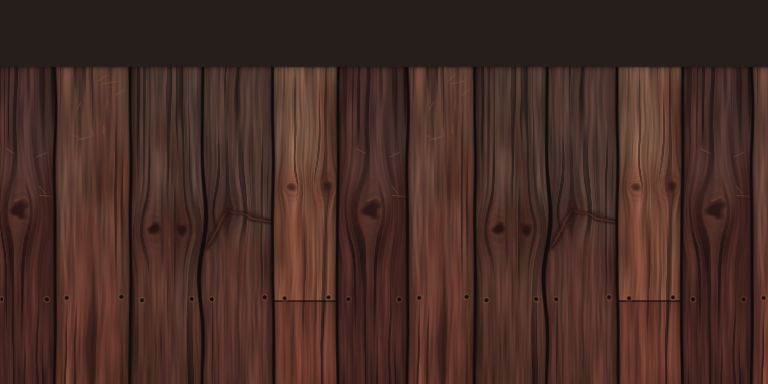
A Shadertoy shader for this texture:

```glsl
// Weathered board wall below a plain dark band. Five planks form a tile that
// repeats across; each plank has its own tint, with stretched noise for grain
// that bends around knots, plus wavy seams, nails, a butt joint and scratches.

const float PERIOD = 0.897;
const float TILE_START = 0.341;
const float WALL_TOP = 0.8255;
const float NAIL_Y = 0.224;
const float JOINT_Y = 0.216;
const vec3 BAND = vec3(0.148, 0.117, 0.107);
const vec3 GAP = vec3(0.065, 0.045, 0.042);
const vec3 KNOT_CORE = vec3(0.14, 0.075, 0.07);
const vec3 KNOT_HALO = vec3(0.30, 0.15, 0.12);
const vec3 SCRATCH = vec3(0.56, 0.36, 0.25);

const float SEAMS[6] = float[6](0.0, 0.1875, 0.370, 0.539, 0.721, 0.897);
const vec3 TINTS[5] = vec3[5](
    vec3(0.31, 0.208, 0.175), vec3(0.30, 0.195, 0.168), vec3(0.45, 0.295, 0.23),
    vec3(0.275, 0.165, 0.148), vec3(0.35, 0.215, 0.175));
// Knots: centre x, centre y, radius, darkness
const vec4 KNOTS[6] = vec4[6](
    vec4(0.062, 0.404, 0.025, 0.95), vec4(0.135, 0.404, 0.023, 0.9),
    vec4(0.253, 0.448, 0.020, 0.7), vec4(0.419, 0.510, 0.015, 0.55),
    vec4(0.508, 0.518, 0.019, 0.65), vec4(0.622, 0.453, 0.033, 0.85));

float hash(vec2 p) {
    return fract(sin(dot(p, vec2(127.1, 311.7))) * 43758.5);
}

float noise(vec2 p) {
    vec2 i = floor(p), f = fract(p);
    f = f * f * (3.0 - 2.0 * f);
    return mix(mix(hash(i), hash(i + vec2(1, 0)), f.x),
               mix(hash(i + vec2(0, 1)), hash(i + vec2(1, 1)), f.x), f.y);
}

float fbm(vec2 p) {
    return (noise(p) * 4.0 + noise(p * 2.03 + 7.1) * 3.0 + noise(p * 4.1 + 3.7) * 2.0) / 9.0;
}

float segment(vec2 p, vec2 a, vec2 b) {
    vec2 ab = b - a;
    return length(p - a - ab * clamp(dot(p - a, ab) / dot(ab, ab), 0.0, 1.0));
}

float stroke(float dist, float halfWidth, float px) {
    return 1.0 - smoothstep(halfWidth - px, halfWidth + px, dist);
}

// The second seam has a split that bulges near mid height
float splitAmount(int i, float y) {
    float t = (y - 0.36) / 0.17;
    return i == 1 ? exp(-t * t) : 0.0;
}

float seamX(int i, float y) {
    float wave = (noise(vec2(y * 7.0, float(i % 5) * 9.0)) - 0.5) * 0.006;
    return SEAMS[i] + wave + 0.012 * sin((y - 0.35) * 14.0) * splitAmount(i, y);
}

vec3 wood(vec2 q, int id, float left, float right, float px) {
    vec2 seed = vec2(float(id) * 13.7, float(id) * 5.3);
    float grainX = q.x + 0.012 * (fbm(vec2(q.x * 9.0, q.y * 4.0) + seed) - 0.5);
    float halo = 0.0, core = 0.0;

    // Knots push the grain aside and stain the wood
    for (int i = 0; i < 6; i++) {
        vec4 k = KNOTS[i];
        if (k.x < left || k.x > right) continue;
        vec2 d = (q - k.xy) / k.z;
        float r = length(d) + 0.7 * (noise(q * 60.0) - 0.5);
        grainX -= (q.x - k.x) * 0.85 * exp(-0.22 * dot(d, d * vec2(1.0, 0.5)));
        float rings = 0.75 + 0.25 * cos(r * 9.0);
        halo = max(halo, k.w * rings * exp(-0.2 * r * r));
        core = max(core, k.w * (1.0 - smoothstep(0.25, 0.9, r)));
    }

    float grain = fbm(vec2(grainX * 65.0, q.y * 3.5) + seed);
    float fibre = noise(vec2(grainX * 210.0, q.y * 9.0) + seed);
    float blotch = fbm(vec2(q.x * 11.0, q.y * 3.5) + seed);
    float crack = smoothstep(0.68, 0.86, noise(vec2(grainX * 125.0, q.y * 2.5) + seed.yx));
    vec3 col = TINTS[id] * (0.5 + 0.7 * grain + 0.3 * fibre) * (0.72 + 0.56 * blotch);
    col *= mix(vec3(1.06, 0.95, 0.93), vec3(0.96, 1.04, 1.06), smoothstep(0.2, 0.75, q.y + blotch - 0.5));
    col *= 1.0 - 0.4 * crack;

    // Third plank: short lower board behind a butt joint
    if (id == 2) {
        col *= mix(vec3(0.79, 0.72, 0.74), vec3(1.0), smoothstep(-px, px, q.y - JOINT_Y));
        col = mix(col, GAP, 0.85 * stroke(abs(q.y - JOINT_Y), 0.002, px));
    }
    // Second plank: torn branch running out from its knot
    if (id == 1) {
        vec2 bend = q + 0.012 * (noise(q * 35.0) - 0.5);
        float branch = min(segment(bend, vec2(0.253, 0.455), vec2(0.37, 0.422)),
                           segment(bend, vec2(0.253, 0.455), vec2(0.20, 0.362)));
        col = mix(col, KNOT_CORE, 0.7 * stroke(branch, 0.009, 0.007));
        col = mix(col, TINTS[2] * vec3(0.95, 0.75, 0.7), 0.6 * stroke(branch, 0.002, px));
    }
    col = mix(col, KNOT_HALO * (0.55 + 0.7 * grain), 0.8 * halo);
    return mix(col, KNOT_CORE, core);
}

void mainImage(out vec4 fragColor, in vec2 fragCoord) {
    float px = 1.0 / iResolution.y;
    vec2 p = fragCoord * px;
    float tile = floor((p.x - TILE_START) / PERIOD);
    vec2 q = vec2(p.x - TILE_START - tile * PERIOD, p.y);
    // The leftmost tile has its fourth seam a little further left
    if (tile < 0.0) q.x += 0.021 * smoothstep(0.539, 0.6, q.x) * (1.0 - smoothstep(0.76, 0.897, q.x));

    // Find the plank and the darkness of the nearest seam
    int id = 0;
    float gap = 0.0, shade = 0.0;
    for (int i = 0; i < 6; i++) {
        float dx = q.x - seamX(i, q.y);
        if (i < 5 && dx > 0.0) id = i;
        gap = max(gap, stroke(abs(dx), 0.0035 + 0.002 * splitAmount(i, q.y), px));
        shade = max(shade, exp(-abs(dx) / 0.009));
    }
    float left = seamX(id, q.y), right = seamX(id + 1, q.y);
    vec3 col = wood(q, id, left, right, px);

    // Pale scratches clustered on the last two planks
    for (int i = 0; i < 14; i++) {
        float n = float(i);
        vec2 rnd = vec2(hash(vec2(n, 1.0)), hash(vec2(n, 2.0))) - 0.5;
        vec2 c = (i < 9 ? vec2(0.82, 0.71) : vec2(0.65, 0.52)) + rnd * vec2(0.12, 0.18);
        float a = 6.283 * hash(vec2(n, 3.0));
        vec2 h = 0.016 * vec2(cos(a), 0.6 * sin(a));
        col = mix(col, SCRATCH, 0.45 * stroke(segment(q, c - h, c + h), 0.001, px));
    }

    // Two nails per plank, each with a worn rim
    for (int i = 0; i < 2; i++) {
        float x = i == 0 ? left + 0.03 : right - 0.022;
        float y = NAIL_Y + 0.012 * (hash(vec2(float(id), float(i))) - 0.5);
        float d = length(q - vec2(x, y));
        col = mix(col, SCRATCH, 0.4 * stroke(abs(d - 0.007), 0.0015, px));
        col = mix(col, GAP, 0.9 * stroke(d, 0.005, px));
    }

    col = mix(col * (1.0 - 0.45 * shade), GAP, gap);
    col *= 1.0 - 0.35 * exp(-max(WALL_TOP - p.y, 0.0) / 0.006);
    col = mix(col, BAND, smoothstep(-px, px, p.y - WALL_TOP));
    fragColor = vec4(col, 1.0);
}
```
